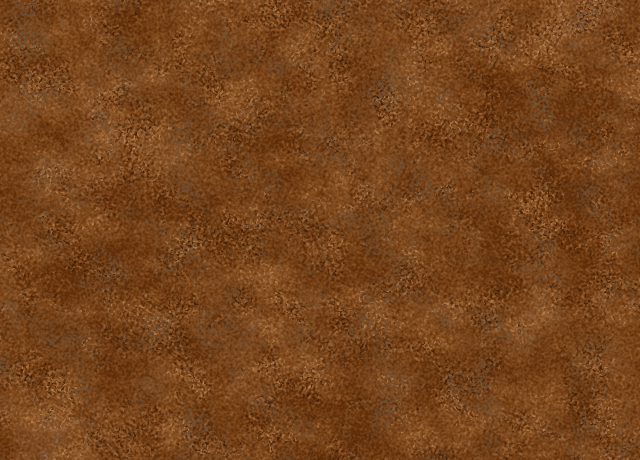
This texture is drawn by a WebGL 1 fragment shader. Its source:

```glsl
precision highp float;

uniform vec2 u_resolution;

const vec3 DARK_RUST = vec3(0.375, 0.180, 0.035);
const vec3 RUST = vec3(0.460, 0.250, 0.085);
const vec3 OCHRE = vec3(0.515, 0.303, 0.130);
const vec3 TAN = vec3(0.600, 0.385, 0.205);
const vec3 SLATE = vec3(0.415, 0.325, 0.240);
const vec3 PIT = vec3(0.200, 0.105, 0.035);
const vec3 SAND = vec3(0.760, 0.550, 0.330);

// Random unit gradient for a lattice point
vec2 gradientAt(vec2 cell) {
  vec3 p = fract(vec3(cell.xyx) * vec3(0.1031, 0.1030, 0.0973));
  p += dot(p, p.yzx + 33.33);
  float angle = 6.28318 * fract((p.x + p.y) * p.z);
  return vec2(cos(angle), sin(angle));
}

float gradientNoise(vec2 p) {
  vec2 i = floor(p);
  vec2 f = p - i;
  vec2 w = f * f * f * (f * (f * 6.0 - 15.0) + 10.0);
  vec2 e = vec2(1.0, 0.0);
  float a = dot(gradientAt(i), f);
  float b = dot(gradientAt(i + e.xy), f - e.xy);
  float c = dot(gradientAt(i + e.yx), f - e.yx);
  float d = dot(gradientAt(i + e.xx), f - e.xx);
  return mix(mix(a, b, w.x), mix(c, d, w.x), w.y);
}

// Layered noise, each octave rotated to hide the lattice
float fbm(vec2 p, float gain) {
  float sum = 0.0;
  float amplitude = 1.0;
  for (int i = 0; i < 5; i++) {
    sum += amplitude * gradientNoise(p);
    p = mat2(1.6, 1.2, -1.2, 1.6) * p + 17.3;
    amplitude *= gain;
  }
  return sum;
}

// Turns the grain lattice away from the pixel grid
vec2 rotate(vec2 p, float angle) {
  float c = cos(angle);
  float s = sin(angle);
  return mat2(c, s, -s, c) * p;
}

// Colour ramp from dark rust to tan
vec3 earthRamp(float tone) {
  vec3 color = mix(DARK_RUST, RUST, smoothstep(-0.10, 0.42, tone));
  color = mix(color, OCHRE, smoothstep(0.34, 0.70, tone));
  return mix(color, TAN, smoothstep(0.64, 1.10, tone));
}

// Small specks kept where the cluster mask is high
float specks(vec2 p, float density, float threshold, float cluster) {
  float n = gradientNoise(rotate(p, 0.6) * density);
  return smoothstep(threshold, threshold + 0.20, n) * cluster;
}

void main() {
  vec2 uv = gl_FragCoord.xy / u_resolution.y;
  vec2 stretched = uv * vec2(0.8, 1.1);

  // Cloudy stains and the rough areas between them
  float stains = fbm(stretched * 8.0 + 3.7, 0.72);
  float drift = gradientNoise(stretched * 2.6 + 41.0);
  float roughField = fbm(uv * 9.0 + 71.0, 0.72);
  float rough = smoothstep(-0.20, 0.60, roughField);

  // Fine grain, stronger in rough areas
  float grain = gradientNoise(rotate(uv, 0.5) * 176.0 + 9.0);
  grain += 0.7 * gradientNoise(rotate(uv, 1.1) * 112.0 + 23.0);
  float tone = 0.46 + 0.48 * stains + 0.34 * drift;
  tone += grain * mix(0.62, 1.20, rough);
  vec3 color = earthRamp(tone);

  // Greyish mineral film, thin over wide areas and dense in spots
  float filmField = fbm(uv * 9.0 + 113.0, 0.75);
  float film = 0.30 * smoothstep(-0.25, 0.25, filmField);
  film += 0.50 * smoothstep(0.20, 0.70, filmField);
  float filmGrain = gradientNoise(rotate(uv, 0.8) * 150.0 + 57.0);
  color = mix(color, SLATE, film * smoothstep(-0.15, 0.30, filmGrain));

  // Dark pits and pale sand grains in clusters
  float pits = specks(uv + 5.1, 165.0, 0.15, rough);
  color = mix(color, PIT, 0.72 * pits);
  float sandCluster = smoothstep(-0.05, 0.60, stains + 0.40 * roughField);
  float sand = specks(uv + 11.7, 158.0, 0.20, sandCluster);
  color = mix(color, SAND, 0.65 * sand);

  gl_FragColor = vec4(color, 1.0);
}
```
